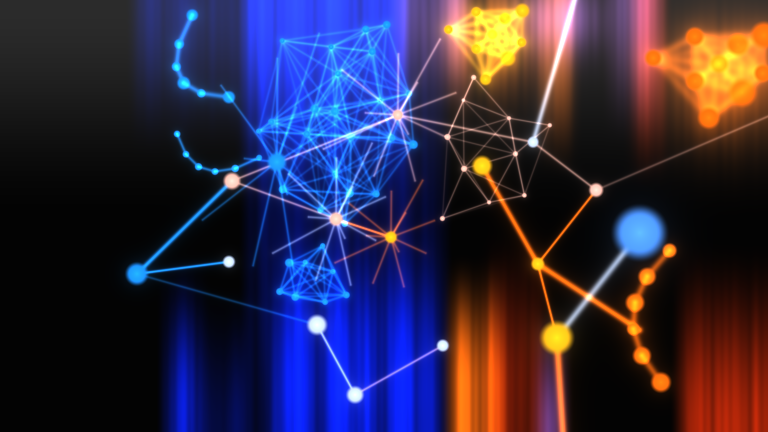
A WebGL 2 fragment shader for this background:

```glsl
#version 300 es
precision highp float;
// Glowing network of linked nodes, blue to orange, over curtains of light.
uniform vec2 u_resolution;
out vec4 fragColor;

const vec3 BLUE = vec3(0.03, 0.12, 0.95), CYAN = vec3(0.11, 0.56, 1), PALE = vec3(0.78, 0.86, 1);
const vec3 ROSE = vec3(1, 0.74, 0.68), VIOLET = vec3(0.55, 0.32, 0.75), GOLD = vec3(1, 0.74, 0.1);
const vec3 ORANGE = vec3(1, 0.42, 0.06), RED = vec3(0.85, 0.17, 0.03);

vec2 hash2(vec2 p) {
  vec3 q = fract(p.xyx * vec3(0.1031, 0.103, 0.0973));
  q += dot(q, q.yzx + 33.33);
  return fract((q.xx + q.yz) * q.zy);
}
float corner(vec2 cell, vec2 d) { return dot(hash2(cell) * 2.0 - 1.0, d); }
float gradientNoise(vec2 p) {
  vec2 i = floor(p), f = fract(p), u = f * f * (3.0 - 2.0 * f), e = vec2(1, 0);
  return mix(mix(corner(i, f), corner(i + e, f - e), u.x),
    mix(corner(i + e.yx, f - e.yx), corner(i + 1.0, f - 1.0), u.x), u.y);
}
// Smooth step in either direction
float ramp(float a, float b, float x) {
  float t = clamp((x - a) / (b - a), 0.0, 1.0);
  return t * t * (3.0 - 2.0 * t);
}
float glow(vec2 p, vec2 c, float size) { return exp(-dot(p - c, p - c) / (size * size)); }
// Upright band of light, fading from height dark to height bright
float curtain(vec2 p, float mid, float wide, float dark, float bright) {
  return ramp(wide + 0.03, wide - 0.03, abs(p.x - mid)) * ramp(dark, bright, p.y);
}
float link(vec2 p, vec2 a, vec2 b, float width) {
  vec2 q = p - a, s = b - a;
  float d = length(q - s * clamp(dot(q, s) / dot(s, s), 0.0, 1.0)) / width;
  return exp(-d * d) + 0.16 * exp(-0.4 * d);
}
float link(vec2 p, vec2 a, vec2 b) { return link(p, a, b, 0.003); }
void node(inout vec3 col, vec2 p, vec2 c, float r, vec3 tint) {
  float d = length(p - c), soft = max(r * 0.3, 0.0025);
  col = mix(col, tint, ramp(r + soft, r - soft, d)) + tint * 0.3 * exp(-1.4 * d / r);
}
vec2 scatter(float i, float n) {
  float angle = i * 2.4 + n;
  return sqrt((i + 0.5) / n) * vec2(cos(angle), sin(angle)) + 0.3 * (hash2(vec2(i, n)) - 0.5);
}
// Scattered nodes, each linked to those within reach
void web(inout vec3 col, vec2 p, vec2 c, vec2 size, float n, float reach, float width, vec3 tint) {
  if (any(greaterThan(abs(p - c), size * 1.3 + 0.1))) return;
  for (float i = 0.0; i < n; i++) {
    vec2 a = c + size * scatter(i, n);
    for (float j = i + 1.0; j < n; j++) {
      vec2 b = c + size * scatter(j, n);
      float near = 1.0 - length(a - b) / reach;
      if (near > 0.0) col += tint * 0.42 * sqrt(near) * link(p, a, b, width);
    }
    node(col, p, a, width * (1.6 + 1.6 * hash2(vec2(n, i)).x), tint);
  }
}
// Hub with thin rays to scattered ends
void fan(inout vec3 col, vec2 p, vec2 hub, vec2 size, float r, vec3 tint, vec3 rays) {
  for (float i = 0.0; i < 11.0; i++)
    col += rays * 0.37 * link(p, hub, hub + size * scatter(i, 11.0));
  node(col, p, hub, r, tint);
}
// Nodes strung along a bent strand
void chain(inout vec3 col, vec2 p, vec2 a, vec2 bend, vec2 b, float r, vec3 tint) {
  vec2 last = a;
  for (float t = 0.0; t < 1.1; t += 0.2) {
    vec2 c = mix(mix(a, bend, t), mix(bend, b, t), t);
    if (t > 0.0) col += tint * 0.6 * link(p, last, c, r * 0.45);
    node(col, p, c, r * (0.7 + 0.5 * hash2(c * 99.0).x), tint);
    last = c;
  }
}
vec3 backdrop(vec2 p) {
  float streak = 0.85 + 0.8 * gradientNoise(p * vec2(21, 0.5)) + 0.4 * gradientNoise(p * vec2(70, 1));
  float blue = curtain(p, 0.83, 0.19, 0.5, 0.05) + 0.85 * curtain(p, 0.425, 0.035, 0.42, 0.05)
    + 0.3 * curtain(p, 0.54, 0.12, 0.35, 0.0) + 0.85 * curtain(p, 0.75, 0.18, 0.5, 1.0)
    + 0.28 * curtain(p, 0.46, 0.14, 0.62, 1.0) + 0.32 * curtain(p, 0.8, 0.22, 0.0, 0.3);
  float orange = curtain(p, 1.1, 0.055, 0.42, 0.1) + 0.7 * curtain(p, 1.29, 0.03, 0.58, 0.9)
    + 0.65 * glow(p, vec2(1.14, 0.92), 0.12) + 0.5 * glow(p, vec2(1.7, 0.8), 0.13);
  float red = 0.55 * curtain(p, 1.19, 0.06, 0.48, 0.1) + 0.9 * curtain(p, 1.74, 0.16, 0.45, 0.0)
    + 0.55 * curtain(p, 1.5, 0.03, 0.55, 0.85);
  float violet = 0.75 * curtain(p, 1.275, 0.025, 0.3, 0.0) + 0.5 * curtain(p, 1.47, 0.05, 0.65, 1.0)
    + 0.5 * curtain(p, 1.0, 0.08, 0.72, 1.0) + glow(p, vec2(1.3, 0.96), 0.08);
  return 0.01 + 0.16 * ramp(0.48, 1.0, p.y) + streak * (BLUE * blue + ORANGE * orange + RED * red + VIOLET * violet);
}
void main() {
  vec2 p = gl_FragCoord.xy / u_resolution.y;
  vec3 col = backdrop(p);
  // Principal hubs
  vec2 rose = vec2(0.778, 0.493), ember = vec2(0.905, 0.451), coral = vec2(0.921, 0.734), peach = vec2(0.537, 0.581),
    pearl = vec2(0.53, 0.394), tip = vec2(0.317, 0.366), sky = vec2(0.734, 0.248), drop = vec2(0.822, 0.086),
    sun = vec2(1.116, 0.616), amber = vec2(1.245, 0.389), forge = vec2(1.289, 0.218), orb = vec2(1.481, 0.461),
    shell = vec2(1.38, 0.56), ivory = vec2(1.234, 0.671), dusk = vec2(1.025, 0.2);
  // Fine and blurred webs
  web(col, p, vec2(0.8, 0.71), vec2(0.19, 0.26), 22.0, 0.25, 0.003, CYAN);
  web(col, p, vec2(0.72, 0.36), vec2(0.1), 8.0, 0.2, 0.003, CYAN);
  web(col, p, vec2(1.12, 0.66), vec2(0.14, 0.2), 10.0, 0.2, 0.0022, ROSE);
  web(col, p, vec2(1.15, 0.91), vec2(0.1), 9.0, 0.2, 0.006, GOLD);
  web(col, p, vec2(1.68, 0.84), vec2(0.15, 0.12), 9.0, 0.26, 0.011, ORANGE);
  // Strands
  col += CYAN * (link(p, tip, peach, 0.005) + link(p, tip, pearl) + 0.3 * link(p, tip, sky));
  col += PALE * 0.7 * (link(p, sky, drop) + link(p, forge, orb, 0.008) + link(p, ivory, vec2(1.33, 1), 0.006));
  col += ROSE * 0.5 * (link(p, peach, rose) + link(p, peach, coral) + link(p, ivory, shell)
    + link(p, coral, ivory) + link(p, drop, dusk) + 0.5 * link(p, shell, vec2(1.8, 0.74)));
  col += ORANGE * (link(p, rose, ember) + link(p, sun, amber, 0.006) + link(p, amber, forge) + link(p, amber, shell)
    + link(p, amber, vec2(1.48, 0.236), 0.007) + link(p, forge, vec2(1.303, 0), 0.008));
  chain(col, p, vec2(0.445, 0.965), vec2(0.34, 0.78), vec2(0.53, 0.775), 0.013, CYAN);
  chain(col, p, vec2(0.41, 0.69), vec2(0.45, 0.55), vec2(0.6, 0.635), 0.008, CYAN);
  chain(col, p, vec2(1.55, 0.42), vec2(1.39, 0.27), vec2(1.53, 0.115), 0.018, ORANGE);
  // Hubs
  fan(col, p, vec2(0.641, 0.625), vec2(0.2, 0.34), 0.02, CYAN, CYAN);
  fan(col, p, rose, vec2(0.17, 0.2), 0.015, ROSE, PALE);
  fan(col, p, ember, vec2(0.15), 0.013, GOLD, ORANGE);
  fan(col, p, coral, vec2(0.2), 0.012, ROSE, ROSE);
  node(col, p, tip, 0.023, CYAN);
  node(col, p, orb, 0.054, vec3(0.3, 0.58, 1));
  node(col, p, peach, 0.018, ROSE);
  node(col, p, pearl, 0.013, PALE);
  node(col, p, sky, 0.021, PALE);
  node(col, p, drop, 0.018, PALE);
  node(col, p, sun, 0.021, GOLD);
  node(col, p, amber, 0.014, GOLD);
  node(col, p, forge, 0.034, GOLD);
  node(col, p, shell, 0.015, ROSE);
  node(col, p, ivory, 0.012, PALE);
  node(col, p, dusk, 0.013, PALE);
  fragColor = vec4(min(col, 1.0), 1);
}
```
